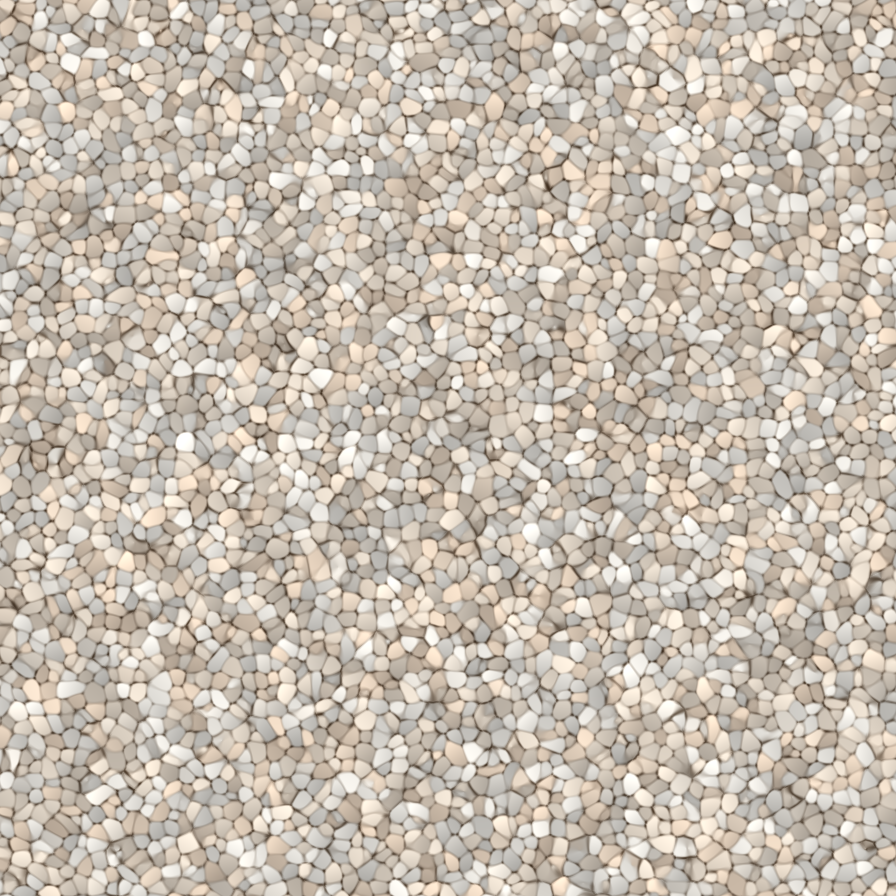
Give the GLSL for this texture, as a Shadertoy shader.

```glsl
// Fine pale gravel: a bed of small, tightly packed grey, beige and peach chips.
// Weighted cellular noise with a stretched metric per chip shapes the grains;
// the three nearest chips give soft seams and darker pits where they meet.

const float GRAINS = 60.0;        // cells across the canvas
const float JITTER = 0.95;        // scatter of the chip centres
const float STRETCH = 0.32;       // elongation of the chips
const float SIZE_SPREAD = 0.26;   // difference between large and small chips
const float EDGE_SHARPNESS = 17.0;
const float SEAM_WIDTH = 0.30;
const float PIT_WIDTH = 0.46;
const float SEAM_DEPTH = 0.15;
const float PIT_DEPTH = 0.36;
const float FACET_TILT = 0.10;    // brightness slope across one chip

const float DARK_TONE = 0.71;
const float LIGHT_TONE = 0.99;
const vec3 GREY_TINT = vec3(1.0, 0.988, 0.962);
const vec3 BEIGE_TINT = vec3(1.0, 0.950, 0.885);
const vec3 PEACH_TINT = vec3(1.0, 0.915, 0.825);
const vec3 SHADOW_ABSORB = vec3(0.94, 1.03, 1.12);  // seams turn brown
const vec2 LIGHT_DIR = vec2(-0.6, 0.8);

vec3 hash3(vec2 cell) {
    vec3 p = fract(cell.xyx * vec3(0.1031, 0.1030, 0.0973));
    p += dot(p, p.yxz + 33.33);
    return fract((p.xxy + p.yzz) * p.zyx);
}

// Slow layered sines, about -1 to 1, for patches of like colour
float drift(vec2 p) {
    float a = sin(p.x * 0.31 + 1.7 * sin(p.y * 0.23));
    float b = sin(p.y * 0.43 - p.x * 0.19 + 1.3 * sin(p.x * 0.37));
    return 0.5 * (a + b);
}

vec3 chipColour(vec2 cell, vec3 rnd) {
    float patchShift = drift(cell);
    float kind = rnd.x + 0.10 * patchShift;
    vec3 tint = mix(GREY_TINT, BEIGE_TINT, smoothstep(0.28, 0.50, kind));
    tint = mix(tint, PEACH_TINT, smoothstep(0.66, 0.92, kind));
    float tone = mix(DARK_TONE, LIGHT_TONE, rnd.y);
    tone += 0.015 * drift(cell.yx * 0.7 + 9.0);
    return tone * tint;
}

void mainImage(out vec4 fragColor, in vec2 fragCoord) {
    vec2 p = fragCoord / iResolution.y * GRAINS;
    vec2 base = floor(p);

    vec3 nearest = vec3(9.0);     // three smallest chip distances
    vec4 blend = vec4(0.0);       // chip colour and seam depth, weighted
    float total = 0.0;

    for (int y = -2; y <= 2; y++)
    for (int x = -2; x <= 2; x++) {
        vec2 cell = base + vec2(x, y);
        vec3 shape = hash3(cell + 17.0);
        vec3 look = hash3(cell + 251.0);
        vec2 place = hash3(cell + 613.0).xy;
        vec2 offset = p - cell - 0.5 - JITTER * (place - 0.5);

        // Chip metric: turned, stretched and weighted by size
        float angle = 6.2832 * shape.x;
        vec2 axis = vec2(cos(angle), sin(angle));
        vec2 local = vec2(dot(offset, axis), dot(offset, vec2(-axis.y, axis.x)));
        float stretch = 1.0 + STRETCH * shape.y;
        float dist = length(local * vec2(1.0 / stretch, stretch));
        dist -= SIZE_SPREAD * (shape.z - 0.5);

        if (dist < nearest.x) nearest = vec3(dist, nearest.xy);
        else if (dist < nearest.y) nearest = vec3(nearest.x, dist, nearest.y);
        else nearest.z = min(nearest.z, dist);

        // Facet slope mixes the common light with a chip's own direction
        float slope = dot(offset, 0.6 * LIGHT_DIR + 0.7 * axis);
        vec3 colour = chipColour(cell, look) * (1.0 + FACET_TILT * slope);
        float weight = exp(-EDGE_SHARPNESS * dist);
        blend += weight * vec4(colour, look.z);
        total += weight;
    }
    blend /= total;

    // Seams between two chips, pits between three
    float seam = 1.0 - smoothstep(0.0, SEAM_WIDTH, nearest.y - nearest.x);
    float pit = 1.0 - smoothstep(0.0, PIT_WIDTH, nearest.z - nearest.x);
    float shadow = SEAM_DEPTH * seam + PIT_DEPTH * pit * pit;
    shadow *= 0.45 + 1.1 * blend.a;

    vec3 colour = blend.rgb * (1.0 - SHADOW_ABSORB * shadow);
    fragColor = vec4(clamp(colour, 0.0, 1.0), 1.0);
}
```
